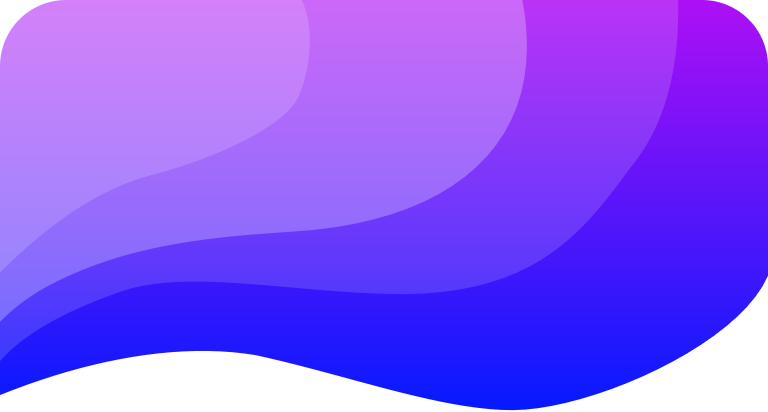
This background is drawn by a WebGL 1 fragment shader. Its source:

```glsl
precision highp float;
// Violet-to-blue card with a wavy lower edge and three translucent nested swooshes.

uniform vec2 u_resolution;

// Adds a cubic Bezier to a boundary: x keeps the nearest distance,
// y flips sign whenever a rightward ray from p crosses the curve.
void addCurve(vec2 p, vec2 a, vec2 b, vec2 c, vec2 d, inout vec2 boundary) {
  vec2 start = a;
  for (int i = 1; i <= 20; i++) {
    float t = float(i) / 20.0, s = 1.0 - t;
    vec2 end = s * s * s * a + 3.0 * s * t * (s * b + t * c) + t * t * t * d;
    vec2 edge = end - start, offset = p - start;
    float along = clamp(dot(offset, edge) / dot(edge, edge), 0.0, 1.0);
    boundary.x = min(boundary.x, length(offset - edge * along));
    if ((start.y > p.y) != (end.y > p.y) &&
        offset.x < edge.x * offset.y / edge.y) boundary.y = -boundary.y;
    start = end;
  }
}

// Smooth coverage of the region to the upper left of a boundary
float coverage(vec2 boundary, float pixel) {
  return clamp(0.5 - boundary.x * boundary.y / pixel, 0.0, 1.0);
}

float innerSwoosh(vec2 p, float pixel) {
  vec2 e = vec2(1000.0, 1.0);
  addCurve(p, vec2(0.0, 35.4), vec2(7.0, 28.4), vec2(13.5, 24.4), vec2(19.5, 22.8), e);
  addCurve(p, vec2(19.5, 22.8), vec2(29.0, 20.3), vec2(37.2, 16.2), vec2(38.9, 12.5), e);
  addCurve(p, vec2(38.9, 12.5), vec2(40.6, 8.3), vec2(40.9, 3.6), vec2(39.3, 0.0), e);
  return coverage(e, pixel);
}

float middleSwoosh(vec2 p, float pixel) {
  vec2 e = vec2(1000.0, 1.0);
  addCurve(p, vec2(0.0, 41.8), vec2(2.0, 39.7), vec2(4.6, 38.0), vec2(6.5, 37.0), e);
  addCurve(p, vec2(6.5, 37.0), vec2(16.3, 31.9), vec2(26.7, 30.8), vec2(37.8, 30.1), e);
  addCurve(p, vec2(37.8, 30.1), vec2(57.3, 29.0), vec2(68.6, 20.2), vec2(68.6, 6.1), e);
  addCurve(p, vec2(68.6, 6.1), vec2(68.6, 3.9), vec2(68.4, 2.0), vec2(68.0, 0.0), e);
  return coverage(e, pixel);
}

float outerSwoosh(vec2 p, float pixel) {
  vec2 e = vec2(1000.0, 1.0);
  addCurve(p, vec2(0.0, 46.9), vec2(3.6, 42.7), vec2(10.4, 39.7), vec2(15.9, 37.8), e);
  addCurve(p, vec2(15.9, 37.8), vec2(24.7, 34.8), vec2(39.1, 38.2), vec2(52.7, 38.2), e);
  addCurve(p, vec2(52.7, 38.2), vec2(70.3, 38.0), vec2(76.2, 29.7), vec2(82.3, 21.5), e);
  addCurve(p, vec2(82.3, 21.5), vec2(86.2, 16.7), vec2(88.5, 9.8), vec2(88.3, 0.0), e);
  return coverage(e, pixel);
}

// Card outline: wavy bottom and right side, then rounded top corners
float card(vec2 p, float pixel) {
  vec2 e = vec2(1000.0, 1.0);
  addCurve(p, vec2(0.0, 51.3), vec2(11.7, 46.6), vec2(23.4, 44.5), vec2(33.2, 46.1), e);
  addCurve(p, vec2(33.2, 46.1), vec2(44.9, 48.6), vec2(57.3, 53.26), vec2(66.7, 53.26), e);
  addCurve(p, vec2(66.7, 53.26), vec2(76.8, 53.26), vec2(96.1, 44.9), vec2(100.0, 35.8), e);
  addCurve(p, vec2(100.0, 35.8), vec2(100.1, 24.0), vec2(100.2, 12.0), vec2(100.3, 0.0), e);
  vec2 corner = max(vec2(abs(p.x - 50.0) - 41.4, 8.6 - p.y), 0.0);
  float rounded = clamp(0.5 - (length(corner) - 8.6) / pixel, 0.0, 1.0);
  return coverage(e, pixel) * rounded;
}

void main() {
  // Canvas is 100 units wide and 53.5 tall, measured down from the top edge
  vec2 uv = gl_FragCoord.xy / u_resolution;
  vec2 p = vec2(uv.x, 1.0 - uv.y) * vec2(100.0, 53.5);
  float pixel = 100.0 / u_resolution.x;
  vec3 white = vec3(1.0);

  // Vertical gradient with stacked white veils
  vec3 color = mix(vec3(0.02, 0.10, 1.0), vec3(0.68, 0.06, 0.96), uv.y);
  color = mix(color, white, 0.15 * outerSwoosh(p, pixel));
  color = mix(color, white, 0.26 * middleSwoosh(p, pixel));
  color = mix(color, white, 0.16 * innerSwoosh(p, pixel));

  gl_FragColor = vec4(mix(white, color, card(p, pixel)), 1.0);
}
```
